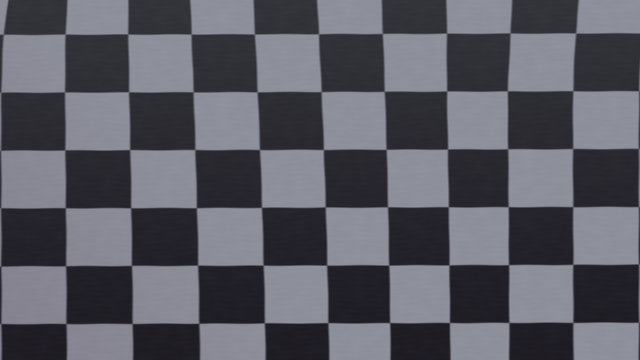
Reproduce this pattern procedurally as a Shadertoy shader.

```glsl
const vec2 PITCH = vec2(0.1773, 0.1607);     // cell size, canvas height = 1
const vec2 ORIGIN = vec2(0.0023, -0.0612);   // lower left lattice corner
const vec2 EDGE_BLUR = vec2(0.0045, 0.0032); // half width of the soft edges
const float TILT = 0.0025;                   // rise of rows from left to right
const float WOBBLE = 0.0006;                 // fine waviness of the edges
const float GRAIN = 0.012;                   // strength of the cloth mottling
const float THREAD = 0.004;                  // strength of the horizontal weave
const vec3 LIGHT_COOL = vec3(0.555, 0.565, 0.605);
const vec3 LIGHT_WARM = vec3(0.515, 0.505, 0.555);
const vec3 DARK_LOW = vec3(0.122, 0.113, 0.143);
const vec3 DARK_HIGH = vec3(0.202, 0.202, 0.230);

vec2 hash2(vec2 p) {
    vec3 q = fract(vec3(p.xyx) * vec3(0.1031, 0.1030, 0.0973));
    q += dot(q, q.yzx + 33.33);
    return fract((q.xx + q.yz) * q.zy);
}

// Distance to the nearest scattered feature point
float cellular(vec2 p) {
    vec2 cell = floor(p), local = fract(p);
    float nearest = 2.0;
    for (int j = -1; j <= 1; j++)
        for (int i = -1; i <= 1; i++) {
            vec2 offset = vec2(i, j);
            nearest = min(nearest, length(offset + hash2(cell + offset) - local));
        }
    return nearest;
}

float bell(float x, float center, float width) {
    float d = (x - center) / width;
    return exp(-d * d);
}

// Displacement of the cloth: leaning columns and nearly level rows
vec2 clothWarp(vec2 p, float width) {
    float bulge = (0.027 - 0.015 * p.y - 0.02 * p.y * p.y) * bell(p.x, 0.80, 0.5);
    float dip = 0.012 * bell(p.x, 1.45, 0.2) * (1.0 - smoothstep(0.7, 1.0, p.y));
    float side = 2.0 * p.x / width - 1.0;
    float flare = 0.025 * pow(p.y, 10.0) * pow(side * side, 2.0);
    vec2 wave = sin(p.yx * 41.0 + 2.0 * sin(p.xy * 17.0));
    return vec2(bulge - dip + flare, TILT * p.x) + WOBBLE * wave;
}

// Alternates between -1 and 1 along each axis, with soft transitions
vec2 softSquareWave(vec2 lattice, vec2 blur) {
    vec2 local = fract(lattice);
    vec2 edgeDistance = min(local, 1.0 - local) * PITCH;
    vec2 parity = 1.0 - 2.0 * mod(floor(lattice), 2.0);
    return parity * smoothstep(-blur, blur, edgeDistance) * 2.0
         - parity * 1.0;
}

void mainImage(out vec4 fragColor, in vec2 fragCoord) {
    vec2 p = fragCoord / iResolution.y;
    float width = iResolution.x / iResolution.y;

    // Checker coverage
    vec2 lattice = (p - clothWarp(p, width) - ORIGIN) / PITCH;
    vec2 blur = max(EDGE_BLUR, vec2(1.0 / iResolution.y));
    vec2 wave = softSquareWave(lattice, blur);
    float dark = 0.5 + 0.5 * wave.x * wave.y;

    // Uneven light across the cloth
    float coolness = smoothstep(-0.1, 0.55, 0.5 * p.x + 0.35 * p.y);
    vec3 lightColor = mix(LIGHT_WARM, LIGHT_COOL, coolness);
    vec3 darkColor = mix(DARK_LOW, DARK_HIGH, smoothstep(0.0, 1.1, p.y));
    vec3 color = mix(lightColor, darkColor, dark);

    // Soft mottling and faint threads
    float mottle = cellular(p * vec2(24.0, 38.0)) - 0.5;
    float thread = sin(p.y * 430.0 + 2.0 * sin(p.x * 19.0)) * sin(p.x * 37.0 + p.y * 23.0);
    color += GRAIN * mottle + THREAD * thread;

    fragColor = vec4(color, 1.0);
}
```
